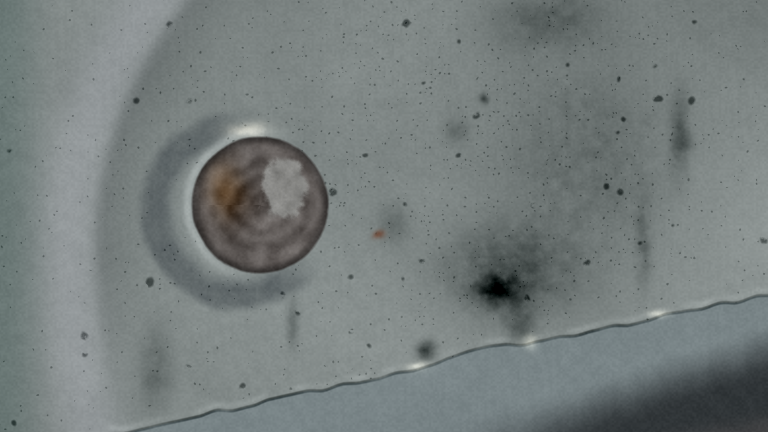
Write a Shadertoy shader that draws this texture.

```glsl
// Weathered painted sheet metal: a rusty rivet in a dirty dimple, a pressed fold
// on the left and a chipped seam above a shaded lower edge. Distance functions
// place the parts; layered value noise supplies grime, grain and specks.

float hash(vec2 p) {
    return fract(sin(dot(p, vec2(127.1, 311.7))) * 43758.5453);
}

float noise(vec2 p) {
    vec2 i = floor(p), f = fract(p);
    f = f * f * (3.0 - 2.0 * f);
    return mix(mix(hash(i), hash(i + vec2(1, 0)), f.x),
               mix(hash(i + vec2(0, 1)), hash(i + vec2(1, 1)), f.x), f.y);
}

float fbm(vec2 p) {
    float sum = 0.0, amp = 0.5;
    for (int i = 0; i < 5; i++) {
        sum += amp * noise(p);
        p = mat2(1.6, 1.2, -1.2, 1.6) * p + 7.3;
        amp *= 0.5;
    }
    return sum;
}

// Soft elliptical spot, 1 at its centre
float spot(vec2 p, vec2 centre, vec2 radius) {
    vec2 q = (p - centre) / radius;
    return exp(-dot(q, q));
}

// Scattered round specks, one candidate per grid cell
float specks(vec2 p, float cells, float density) {
    vec2 q = p * cells, id = floor(q);
    vec2 centre = 0.3 + 0.4 * vec2(hash(id + 3.1), hash(id + 8.7));
    float radius = 0.07 + 0.16 * hash(id + 5.3);
    float soft = 0.06 + cells / iResolution.y * 0.5;
    float d = length(fract(q) - centre) - radius;
    return step(hash(id), density) * (1.0 - smoothstep(-soft, soft, d));
}

void mainImage(out vec4 fragColor, in vec2 fragCoord) {
    vec2 p = fragCoord / iResolution.y;
    float px = 1.0 / iResolution.y;
    float cloud = fbm(p * 6.0), grit = fbm(p * 42.0);
    vec2 wobble = (vec2(fbm(p * 18.0), fbm(p * 18.0 + 31.0)) - 0.5) * 0.02;
    vec2 w = p + wobble;

    // Paint with broad lighting
    vec3 col = vec3(0.505, 0.535, 0.53) + (cloud - 0.5) * 0.05;
    col += 0.05 * spot(p, vec2(1.72, 0.45), vec2(0.25, 0.3));
    col += 0.025 * spot(p, vec2(0.8, 0.25), vec2(0.5, 0.2));
    col -= 0.07 * spot(p, vec2(1.8, 1.05), vec2(0.5, 0.25));

    // Pressed fold: bright shoulder, shaded inner side
    float h = p.y - 0.45;
    float bend = h > 0.0 ? 0.7 : 0.25;
    float fold = (p.x - 0.225 - bend * h * h) / sqrt(1.0 + 4.0 * bend * bend * h * h);
    col += vec3(0.07, 0.062, 0.075) * exp(-pow((fold + 0.065) / 0.075, 2.0));
    float shade = smoothstep(-0.025, 0.025, fold) * exp(-max(fold, 0.0) * 13.0);
    col -= 0.115 * shade * (0.7 + 0.6 * grit) * smoothstep(-0.1, 0.5, p.y);
    col -= vec3(0.09, 0.065, 0.07) * (1.0 - smoothstep(0.0, 0.14, p.x));

    // Grime patches and run marks
    float grime = 0.32 * spot(w, vec2(1.157, 0.325), vec2(0.055, 0.035));
    grime += 0.21 * spot(w, vec2(1.17, 0.37), vec2(0.15, 0.1));
    grime += 0.12 * spot(w, vec2(1.36, 0.63), vec2(0.2, 0.24));
    grime += 0.13 * spot(w, vec2(1.26, 0.96), vec2(0.13, 0.07));
    grime += 0.19 * spot(w, vec2(1.574, 0.69), vec2(0.022, 0.085));
    grime += 0.11 * spot(w, vec2(1.49, 0.43), vec2(0.016, 0.09));
    grime += 0.12 * spot(w, vec2(0.36, 0.15), vec2(0.035, 0.09));
    grime += 0.12 * spot(w, vec2(0.676, 0.25), vec2(0.014, 0.06));
    grime += 0.15 * spot(w, vec2(1.2, 0.245), vec2(0.03, 0.05));
    grime += 0.28 * spot(w, vec2(0.99, 0.185), vec2(0.022, 0.022));
    grime += 0.12 * spot(w, vec2(0.91, 0.48), vec2(0.035, 0.045));
    grime += 0.1 * spot(w, vec2(1.06, 0.7), vec2(0.03, 0.03));
    col -= grime * (0.35 + 1.3 * grit);

    // Dirty dimple around the rivet, open on its upper right
    vec2 ringPos = w - vec2(0.555, 0.514);
    float ringR = length(ringPos);
    float side = dot(ringPos / max(ringR, 0.001), normalize(vec2(-1.0, -0.45)));
    float ring = smoothstep(0.145, 0.185, ringR) * (1.0 - smoothstep(0.212, 0.243, ringR));
    ring *= smoothstep(-0.65, 0.05, side);
    col = mix(col, vec3(0.325, 0.355, 0.365), ring * (0.4 + 0.65 * grit));

    // Specks, denser over the upper middle
    float dusty = spot(p, vec2(1.1, 0.7), vec2(0.6, 0.45));
    col -= 0.17 * specks(w, 95.0, 0.04 + 0.13 * dusty);
    col -= 0.25 * specks(w, 24.0, 0.03 + 0.05 * dusty) * smoothstep(0.3, 0.5, grit);
    col -= 0.25 * spot(w, vec2(1.12, 0.774), vec2(0.011, 0.011));
    col = mix(col, vec3(0.42, 0.27, 0.2), 0.85 * spot(w, vec2(0.876, 0.453), vec2(0.013, 0.009)));

    // Rivet: pale lip, dark rim, rusty dome with a bare patch
    vec2 q = p - vec2(0.602, 0.525);
    float r = length(q + wobble * 0.3), angle = atan(q.y, q.x);
    float lip = exp(-pow((r - 0.168) / 0.012, 2.0));
    col += lip * 0.13 * smoothstep(-0.3, 0.7, dot(normalize(q + 0.0001), vec2(-0.85, 0.25)));
    col += vec3(0.33, 0.3, 0.26) * spot(w, vec2(0.57, 0.697), vec2(0.045, 0.018)) * (0.4 + grit);
    vec3 dome = vec3(0.37, 0.35, 0.34) + (fbm(q * 30.0) - 0.5) * 0.2;
    dome += 0.035 * sin(r * 150.0 + 4.0 * noise(vec2(angle * 2.0, r * 20.0)));
    dome += vec3(0.11, 0.05, -0.02) * spot(w, vec2(0.52, 0.56), vec2(0.035, 0.055));
    dome -= vec3(0.13, 0.15, 0.17) * spot(w, vec2(0.545, 0.525), vec2(0.045, 0.055));
    float bare = spot(w, vec2(0.66, 0.565), vec2(0.055, 0.075)) + (grit - 0.5) * 0.35;
    dome = mix(dome, vec3(0.53, 0.53, 0.52) + (grit - 0.5) * 0.16, smoothstep(0.32, 0.55, bare));
    dome *= 1.0 - 0.38 * smoothstep(0.135, 0.157, r);
    col = mix(col, dome, 1.0 - smoothstep(0.156 - px, 0.159 + px, r));

    // Seam and the rounded edge below it
    float seamY = 0.005 + 0.2137 * (p.x - 0.31) + 0.014 * spot(p, vec2(1.13, 0.0), vec2(0.1, 9.0));
    seamY += (noise(vec2(p.x * 24.0, 2.0)) - 0.5) * 0.01;
    float below = seamY - p.y;
    float lower = smoothstep(-px, px, below);
    vec3 edgeCol = vec3(0.475, 0.52, 0.53) + (cloud - 0.5) * 0.04;
    float dark = smoothstep(0.09, 0.23, below + (p.x - 1.5) * 0.12) * smoothstep(0.8, 1.45, p.x);
    edgeCol = mix(edgeCol, vec3(0.19, 0.21, 0.22), dark);
    edgeCol += vec3(0.07, 0.05, 0.045) * smoothstep(0.25, 0.33, below);
    col = mix(col, edgeCol, lower);
    col += 0.07 * exp(-pow((below + 0.012) / 0.008, 2.0)) * noise(vec2(p.x * 30.0, 5.0));
    col -= 0.28 * (1.0 - smoothstep(0.001, 0.004 + px, abs(below))) * (0.4 + 0.6 * noise(p * 25.0));
    float chips = spot(w, vec2(1.22, 0.205), vec2(0.018, 0.014))
        + 0.8 * spot(w, vec2(0.97, 0.153), vec2(0.025, 0.01))
        + 0.8 * spot(w, vec2(1.525, 0.274), vec2(0.02, 0.009));
    col += vec3(0.36, 0.34, 0.3) * chips * (0.3 + grit);

    // Fine grain
    col += (noise(p * 210.0) - 0.5) * 0.035 + (grit - 0.5) * 0.035;
    fragColor = vec4(clamp(col, 0.0, 1.0), 1.0);
}
```
